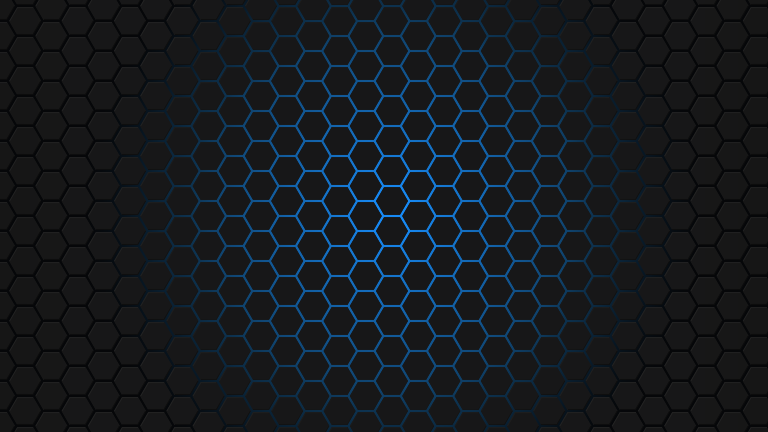
Give the GLSL for this pattern, as a WebGL 2 fragment shader.

```glsl
#version 300 es
precision highp float;
// Dark honeycomb of bevelled hexagon tiles with blue light glowing through the joints.

uniform vec2 u_resolution;
out vec4 outColor;

// Layout, in canvas heights measured from the canvas centre
const float ROW_STEP = 0.06944;                 // height of one hexagon
const float COL_STRETCH = 1.0085;               // slight widening of the columns
const vec2 GRID_ORIGIN = vec2(0.0185, 0.0347);  // centre of one hexagon
const vec2 GLOW_CENTER = vec2(0.019, 0.012);
const float GLOW_RADIUS = 0.72;

// Joint and bevel, in hexagon heights
const float JOINT_HALF_WIDTH = 0.037;
const float BEVEL_WIDTH = 0.035;
const float BEVEL_LIGHT = 0.045;
const vec2 LIGHT_DIR = vec2(-0.5, 0.866);

const vec3 TILE = vec3(0.092, 0.092, 0.093);
const vec3 JOINT_DARK = vec3(0.022, 0.028, 0.037);
const vec3 JOINT_DIM = vec3(0.055, 0.22, 0.35);
const vec3 JOINT_BRIGHT = vec3(0.09, 0.54, 0.96);

const float SQRT3 = 1.7320508;

// Offset from the centre of the nearest flat-topped hexagon of height 1
vec2 hexLocal(vec2 p) {
    vec2 period = vec2(SQRT3, 1.0);
    vec2 a = mod(p + 0.5 * period, period) - 0.5 * period;
    vec2 b = mod(p, period) - 0.5 * period;
    return dot(a, a) < dot(b, b) ? a : b;
}

// Outward normal of the hexagon side closest to q
vec2 sideNormal(vec2 q) {
    vec2 s = vec2(q.x < 0.0 ? -1.0 : 1.0, q.y < 0.0 ? -1.0 : 1.0);
    vec2 slanted = vec2(0.5 * SQRT3, 0.5) * s;
    vec2 level = vec2(0.0, s.y);
    return dot(q, slanted) > dot(q, level) ? slanted : level;
}

// Joint colour from unlit to fully lit
vec3 jointColor(float glow) {
    vec3 lower = mix(JOINT_DARK, JOINT_DIM, smoothstep(0.0, 0.45, glow));
    return mix(lower, JOINT_BRIGHT, clamp((glow - 0.35) / 0.6, 0.0, 1.0));
}

void main() {
    vec2 p = (gl_FragCoord.xy - 0.5 * u_resolution) / u_resolution.y;
    float pixel = 1.0 / (u_resolution.y * ROW_STEP);

    // Honeycomb
    vec2 q = hexLocal((p - GRID_ORIGIN) / (ROW_STEP * vec2(COL_STRETCH, 1.0)));
    vec2 normal = sideNormal(q);
    float edge = 0.5 - dot(q, normal);
    float inner = edge - JOINT_HALF_WIDTH;

    // Round light behind the tiles
    float glow = max(0.0, 1.0 - length(p - GLOW_CENTER) / GLOW_RADIUS);

    // Tile with a rim that shows where the light has faded
    float rim = 1.0 - smoothstep(BEVEL_WIDTH - 0.5 * pixel, BEVEL_WIDTH + 0.5 * pixel, inner);
    float fade = 1.0 - smoothstep(0.05, 0.45, glow);
    vec3 tile = TILE * (1.0 - 0.08 * smoothstep(0.7, 0.9, abs(p.x)));
    tile += BEVEL_LIGHT * dot(normal, LIGHT_DIR) * rim * fade;

    // Joint over tile
    float joint = 1.0 - smoothstep(-0.5 * pixel, 0.5 * pixel, inner);
    outColor = vec4(mix(tile, jointColor(glow), joint), 1.0);
}
```
